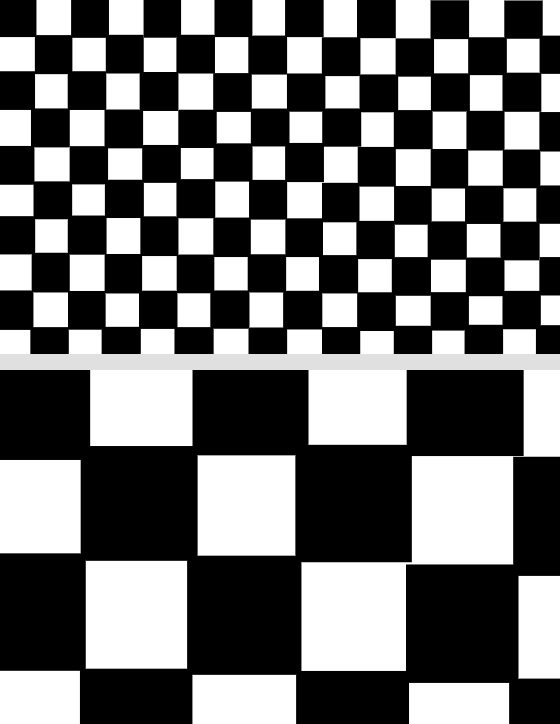
Top: the whole. Bottom: its middle third, enlarged.
Write a Shadertoy shader that draws this pattern.

```glsl
const vec2 GRID = vec2(15.5, 9.72);
const vec3 INK = vec3(0.0);
const vec3 PAPER = vec3(1.0);

// Layered sines give each cell a steady offset in -1..1
float cellWobble(vec2 cell, float seed) {
    float a = sin(dot(cell, vec2(12.9, 7.3)) + seed);
    float b = sin(dot(cell, vec2(5.7, 17.1)) + seed * 2.3);
    return 0.5 * (a + b);
}

float boxDistance(vec2 p, vec2 halfSize) {
    vec2 d = abs(p) - halfSize;
    return max(d.x, d.y);
}

// Hand-placed drift: columns lean left, rows sag on the right
vec2 squareCentre(vec2 cell, float jitter) {
    float sag = 0.12 * smoothstep(7.5, 11.0, cell.x)
              * sin(3.14159 * clamp(cell.y / 9.0, 0.0, 1.0));
    vec2 drift = vec2(-0.035 - 0.008 * cell.y, sag);
    vec2 wobble = vec2(cellWobble(cell, 1.7), cellWobble(cell, 4.1));
    return cell + 0.5 + drift + jitter * wobble;
}

vec2 squareHalfSize(vec2 cell, float base, float variation) {
    return base + variation * vec2(cellWobble(cell, 2.9), cellWobble(cell, 6.3));
}

// Nearest dark square among the neighbouring cells
float checkerDistance(vec2 p) {
    vec2 home = floor(p);
    float nearest = 10.0;
    for (int y = -1; y <= 1; y++) {
        for (int x = -1; x <= 1; x++) {
            vec2 cell = home + vec2(x, y);
            bool dark = mod(cell.x + cell.y, 2.0) < 0.5;
            if (!dark || min(cell.x, cell.y) < 0.0) continue;
            vec2 halfSize = squareHalfSize(cell, 0.532, 0.014);
            vec2 local = p - squareCentre(cell, 0.05);
            nearest = min(nearest, boxDistance(local, halfSize));
        }
    }
    return nearest;
}

void mainImage(out vec4 fragColor, in vec2 fragCoord) {
    // Rows count downward from the top edge
    vec2 uv = fragCoord / iResolution.xy;
    vec2 p = vec2(uv.x, 1.0 - uv.y) * GRID;

    float softness = GRID.x / iResolution.x;
    float paper = clamp(checkerDistance(p) / softness + 0.5, 0.0, 1.0);
    fragColor = vec4(mix(INK, PAPER, paper), 1.0);
}
```
